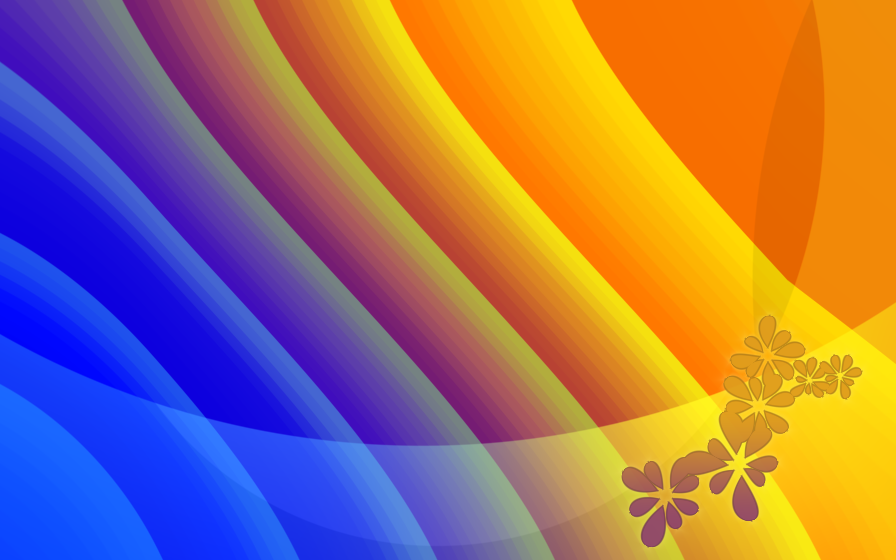
This background is drawn by a WebGL 1 fragment shader. Its source:

```glsl
precision highp float;
// Sweeping blue-to-orange ribbons with a translucent bowl, a lens and petal sprays.
uniform vec2 u_resolution;

#define FACETS 11.0
#define FACET_STRENGTH 0.75
#define BOWL_TINT 0.42
#define BOWL_FADE 1.8
#define GLOW_CENTER vec2(1.31, 0.25)
#define GLOW_STRENGTH 0.5
#define PETALS 8

float hash(float n) {
    return fract(sin(n * 12.9898) * 4375.85);
}

// Antialiased coverage of the positive side of a distance
float cover(float d) {
    float pixel = 1.0 / u_resolution.y;
    return smoothstep(-pixel, pixel, d);
}

// Positive outside the circle
float circle(vec2 p, vec2 center, float radius) {
    return length(p - center) - radius;
}

// Ribbon coordinate: constant along each S-shaped edge
float ribbonCoord(vec2 p) {
    float t = 1.0 - 2.0 * p.y;
    float u = p.x - 0.46 * t + 0.075 * t * t * t;
    float left = max(1.0 - p.x / 0.27, 0.0);
    u += 0.073 * left * left;
    return u - 0.3 * max(p.x - 1.406, 0.0) * smoothstep(1.2, 1.35, u);
}

// Three-stop ribbon, stepped into narrow facets
void ribbon(inout vec3 col, float u, float lo, float hi, vec3 dark, vec3 mid, vec3 rim) {
    float s = clamp((u - lo) / (hi - lo), 0.0, 1.0);
    float k = s * FACETS;
    float stepped = (floor(k) + smoothstep(0.85, 1.0, fract(k))) / (FACETS - 1.0);
    s = mix(s, min(stepped, 1.0), FACET_STRENGTH);
    vec3 shade = mix(dark, mid, smoothstep(0.0, 0.6, s));
    shade = mix(shade, rim, smoothstep(0.5, 1.0, s));
    col = mix(col, shade, cover(u - lo));
}

// Approximate distance to a fan of curved teardrops
float spray(vec2 p, vec2 center, float size, float seed) {
    float nearest = 1.0;
    vec2 q = p - center;
    for (int i = 0; i < PETALS; i++) {
        float n = float(i) + seed * 9.0;
        float angle = seed + 6.2832 * (float(i) + 0.4 * hash(n)) / float(PETALS);
        vec2 dir = vec2(cos(angle), sin(angle));
        float len = size * mix(0.45, 0.85, hash(n + 3.7));
        vec2 local = vec2(dot(q, dir), dot(q, vec2(-dir.y, dir.x))) / len;
        local.x -= 0.25;
        float x = clamp(local.x, 0.0, 1.0);
        float bend = (hash(n + 5.1) - 0.5) * 0.8 * x * (1.0 - x);
        float d = abs(local.y - bend) - 0.65 * x * sqrt(1.0 - x);
        d = max(d, abs(local.x - 0.5) - 0.5);
        nearest = min(nearest, d * len);
    }
    return nearest;
}

void main() {
    vec2 p = gl_FragCoord.xy / u_resolution * vec2(1.6, 1.0);
    float u = ribbonCoord(p);

    // Ribbons from lower left to upper right
    vec3 col = vec3(0.0, 0.2, 1.0);
    ribbon(col, u, -0.4, -0.094, vec3(0.0, 0.12, 1.0), vec3(0.0, 0.2, 1.0), vec3(0.05, 0.3, 1.0));
    ribbon(col, u, -0.094, 0.15, vec3(0.0, 0.0, 0.96), vec3(0.0, 0.03, 1.0), vec3(0.12, 0.32, 0.93));
    ribbon(col, u, 0.15, 0.396, vec3(0.05, 0.0, 0.87), vec3(0.08, 0.04, 0.87), vec3(0.27, 0.4, 0.82));
    ribbon(col, u, 0.396, 0.606, vec3(0.25, 0.05, 0.74), vec3(0.37, 0.26, 0.66), vec3(0.46, 0.51, 0.51));
    ribbon(col, u, 0.606, 0.8375, vec3(0.46, 0.11, 0.45), vec3(0.68, 0.36, 0.36), vec3(0.7, 0.68, 0.24));
    ribbon(col, u, 0.8375, 1.081, vec3(0.72, 0.26, 0.2), vec3(0.87, 0.54, 0.13), vec3(0.96, 0.88, 0.06));
    ribbon(col, u, 1.081, 1.406, vec3(1.0, 0.47, 0.0), vec3(0.99, 0.69, 0.01), vec3(1.0, 0.85, 0.01));
    ribbon(col, u, 1.406, 1.95, vec3(0.97, 0.43, 0.0), vec3(0.97, 0.45, 0.0), vec3(0.95, 0.5, 0.02));

    // Lens between two large arcs at the upper right
    float outer = cover(circle(p, vec2(0.535, 0.802), 0.9375));
    float inner = cover(-circle(p, vec2(2.594, 0.5), 1.25));
    float fade = smoothstep(0.33, 0.46, p.y);
    col *= 1.0 - 0.07 * inner * (1.0 - outer) * fade;
    col = mix(col, vec3(0.94, 0.57, 0.04), 0.75 * inner * outer * cover(u - 1.406));

    // Translucent layer under the bowl, with a second arc inside it
    float depth = circle(p, vec2(0.754, 1.729), 1.525);
    float bowl = cover(depth);
    vec3 tint = mix(vec3(0.2, 0.6, 1.0), vec3(1.0, 1.0, 0.1), smoothstep(0.5, 1.3, p.x));
    col = mix(col, tint, bowl * BOWL_TINT * exp(-BOWL_FADE * max(depth, 0.0)));
    col += 0.045 * bowl * cover(-circle(p, vec2(0.781, 0.65), 0.625));

    // Yellow glow behind the petals
    vec2 g = p - GLOW_CENTER;
    col = mix(col, vec3(1.0, 0.94, 0.1), bowl * GLOW_STRENGTH * exp(-14.0 * dot(g, g)));

    // Petal sprays with a pale halo and a dark outline
    float d = spray(p, vec2(1.19, 0.115), 0.095, 1.0);
    d = min(d, spray(p, vec2(1.32, 0.17), 0.1, 2.3));
    d = min(d, spray(p, vec2(1.355, 0.275), 0.075, 3.1));
    d = min(d, spray(p, vec2(1.37, 0.365), 0.075, 4.6));
    d = min(d, spray(p, vec2(1.445, 0.32), 0.042, 5.2));
    d = min(d, spray(p, vec2(1.5, 0.328), 0.04, 6.4));
    vec3 petal = mix(vec3(0.54, 0.24, 0.42), vec3(0.87, 0.6, 0.1), smoothstep(0.06, 0.28, p.y));
    col = mix(col, vec3(1.0, 0.93, 0.5), 0.35 * exp(-max(d, 0.0) * 160.0));
    col = mix(col, petal, 0.9 * cover(-d));
    col = mix(col, petal * 0.7, 0.6 * (1.0 - smoothstep(0.0, 0.003, abs(d))));

    gl_FragColor = vec4(clamp(col, 0.0, 1.0), 1.0);
}
```
